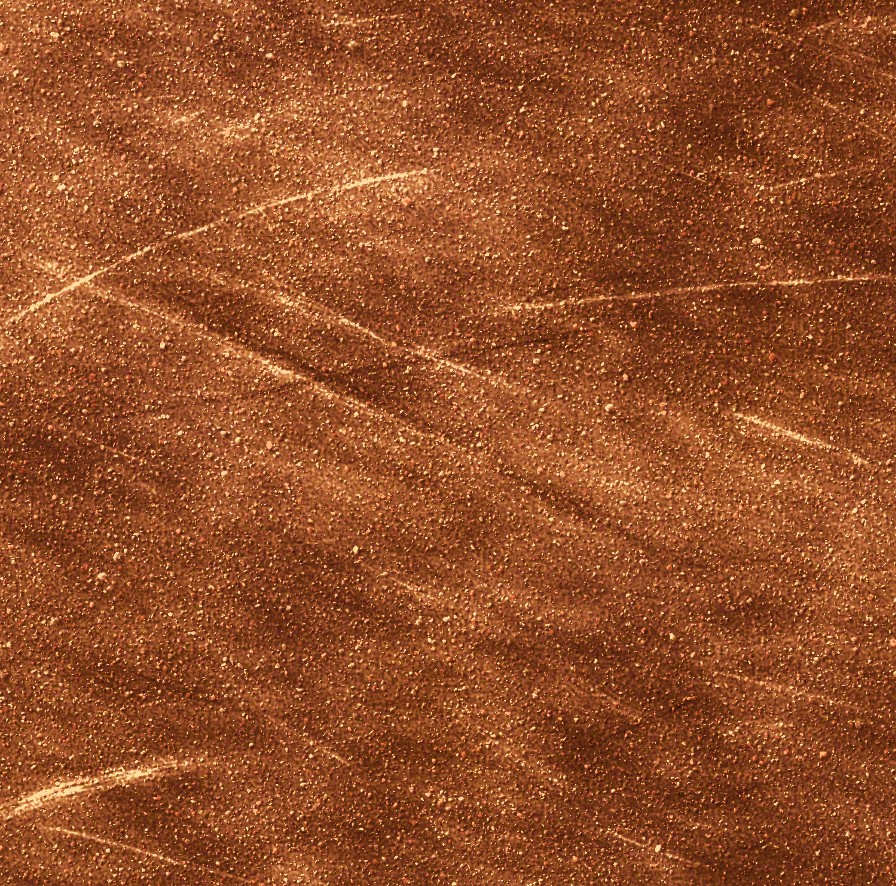
This texture is drawn by a Shadertoy shader. Its source:

```glsl
const vec3 COPPER[7] = vec3[7](
    vec3(0.20, 0.07, 0.02), vec3(0.44, 0.20, 0.08), vec3(0.56, 0.28, 0.13),
    vec3(0.69, 0.37, 0.19), vec3(0.82, 0.50, 0.28), vec3(0.91, 0.65, 0.40),
    vec3(0.99, 0.87, 0.62));

vec2 hash2(vec2 p) {
    vec3 q = fract(p.xyx * vec3(0.1031, 0.1030, 0.0973));
    q += dot(q, q.yzx + 33.33);
    return fract((q.xx + q.yz) * q.zy);
}

float cornerSlope(vec2 cell, vec2 corner, vec2 f) {
    return dot(hash2(cell + corner + 71.0) * 2.0 - 1.0, f - corner);
}

float gradientNoise(vec2 p) {
    vec2 cell = floor(p), f = fract(p);
    vec2 s = f * f * f * (f * (f * 6.0 - 15.0) + 10.0);
    float low = mix(cornerSlope(cell, vec2(0, 0), f), cornerSlope(cell, vec2(1, 0), f), s.x);
    float high = mix(cornerSlope(cell, vec2(0, 1), f), cornerSlope(cell, vec2(1, 1), f), s.x);
    return mix(low, high, s.y);
}

float fbm(vec2 p, int octaves) {
    float sum = 0.0, gain = 1.0;
    for (int i = 0; i < octaves; i++) {
        sum += gain * gradientNoise(p);
        p = mat2(1.6, 1.2, -1.2, 1.6) * p + 13.7;
        gain *= 0.55;
    }
    return sum;
}

vec2 rotate(vec2 p, float angle) {
    float c = cos(angle), s = sin(angle);
    return vec2(c * p.x + s * p.y, c * p.y - s * p.x);
}

// Raised grains: x = lit face, y = shadow at lower right, z = redness
vec3 grains(vec2 p, float cells, float density, float radius, float seed) {
    vec2 g = p * cells, home = floor(g);
    float soft = 0.1 * radius + 0.5 * cells / iResolution.y;
    vec3 result = vec3(0.0);
    for (int j = -1; j <= 1; j++)
    for (int i = -1; i <= 1; i++) {
        vec2 cell = home + vec2(i, j);
        vec2 kind = hash2(cell + seed);
        if (kind.x > density) continue;
        vec2 look = hash2(cell + seed + 41.0);
        vec2 d = g - cell - hash2(cell + seed + 87.0);
        float r = radius * mix(0.5, 1.15, kind.y * kind.y);
        float facing = clamp(0.7 + 0.5 * dot(d, vec2(-0.7, 0.7)) / r, 0.0, 1.0);
        vec2 squash = vec2(1.0, 1.0 + 0.7 * look.y);
        float lit = 1.0 - smoothstep(r - soft, r + soft, length(rotate(d, 6.28 * look.x) * squash));
        float shade = 1.0 - smoothstep(r * 0.4, r + soft, length(d - vec2(0.75, -0.75) * r));
        result = max(result, vec3(lit * facing * mix(0.4, 1.2, look.y), shade, lit * step(0.65, look.x)));
    }
    return result;
}

// Tapered, slightly curved stroke broken into fibres along its length
float scratch(vec2 p, vec2 centre, float angle, float halfLength, float width, float bend) {
    vec2 q = rotate(p - centre, angle);
    q.y -= bend * q.x * q.x + 0.004 * gradientNoise(vec2(q.x * 9.0, angle * 30.0));
    float taper = 1.0 - smoothstep(0.5, 1.0, abs(q.x) / halfLength);
    float fibres = 0.75 + 1.8 * gradientNoise(q * vec2(28.0, 260.0) + centre * 90.0);
    float y = q.y / width;
    return exp(-y * y) * taper * clamp(fibres, 0.0, 1.5);
}

// Random strokes that follow the two main wear directions
float scatteredScratches(vec2 p, int count, float seed, float halfLength, float width) {
    float sum = 0.0;
    for (int i = 0; i < count; i++) {
        vec2 id = vec2(float(i) * 3.0, seed);
        vec2 a = hash2(id + 5.0), b = hash2(id + 19.0);
        float angle = (a.x < 0.5 ? -0.42 : 0.22) + 0.35 * (b.x - 0.5);
        float reach = halfLength * mix(0.4, 1.3, b.y);
        sum += scratch(p, hash2(id + 53.0), angle, reach, width, 1.2 * (a.y - 0.5)) * mix(0.4, 1.0, a.y);
    }
    return sum;
}

vec3 copperRamp(float tone) {
    vec3 colour = COPPER[0];
    for (int i = 0; i < 6; i++) {
        float span = COPPER[i + 1].r - COPPER[i].r;
        colour = mix(colour, COPPER[i + 1], clamp((tone - COPPER[i].r) / span, 0.0, 1.0));
    }
    return colour;
}

void mainImage(out vec4 fragColor, in vec2 fragCoord) {
    vec2 p = fragCoord / iResolution.y;

    // Broad patina, brushed streaks and fine roughness
    float patina = fbm(p * vec2(2.6, 3.4) + 4.0, 5);
    vec2 fromGlow = p - vec2(0.2, 0.82), fromStain = p - vec2(0.72, 0.92);
    float glow = exp(-7.0 * dot(fromGlow, fromGlow));
    float stain = exp(-14.0 * dot(fromStain, fromStain));
    float tone = 0.53 + 0.31 * patina + 0.15 * glow - 0.09 * stain - 0.03 * smoothstep(0.4, 0.0, p.y);
    tone += 0.19 * fbm(rotate(p, -0.3) * vec2(11.0, 32.0), 3);
    tone += 0.40 * gradientNoise(p * 290.0) + 0.24 * gradientNoise(p * 170.0 + 31.0);

    // Long wear marks
    float bright = scratch(p, vec2(0.40, 0.63), -0.36, 0.28, 0.009, 0.0);
    bright += scratch(p, vec2(0.30, 0.59), -0.42, 0.38, 0.007, 0.0);
    bright += scratch(p, vec2(0.244, 0.748), 0.34, 0.36, 0.0024, -0.4) * 1.6;
    bright += scratch(p, vec2(0.80, 0.675), 0.08, 0.32, 0.0024, -0.1) * 1.6;
    bright += scratch(p, vec2(0.10, 0.115), 0.26, 0.15, 0.010, -0.6) * 1.8;
    bright += scratch(p, vec2(0.165, 0.037), -0.26, 0.18, 0.0024, 0.0) * 1.4;
    bright += scratch(p, vec2(0.905, 0.507), -0.35, 0.11, 0.0034, -0.4) * 1.6;
    float dark = scratch(p, vec2(0.468, 0.522), -0.483, 0.42, 0.009, 0.0);
    dark += scratch(p, vec2(0.41, 0.58), 0.187, 0.36, 0.003, 0.0) * 1.3;

    // Scattered wear marks
    bright += 1.2 * scatteredScratches(p, 24, 11.0, 0.10, 0.0019);
    bright += 0.7 * scatteredScratches(p, 11, 37.0, 0.09, 0.012);
    dark += 0.8 * scatteredScratches(p, 11, 63.0, 0.09, 0.0026);
    tone += 0.27 * min(bright, 1.7) - 0.19 * min(dark, 1.3);

    // Ragged grains of four sizes
    vec2 ragged = p + 0.0022 * vec2(gradientNoise(p * 230.0), gradientNoise(p * 230.0 + 57.0));
    float crowd = 0.56 + 0.45 * gradientNoise(p * 7.0);
    vec3 grit = grains(ragged + 0.19, 210.0, crowd * 0.5, 0.33, 370.0);
    grit = max(grit, grains(ragged, 150.0, crowd, 0.30, 3.0));
    grit = max(grit, grains(ragged + 0.37, 85.0, crowd * 0.7, 0.25, 120.0));
    grit = max(grit, grains(ragged + 0.71, 24.0, 0.16, 0.12, 240.0));
    tone += 0.64 * grit.x - 0.22 * grit.y * (1.0 - min(grit.x, 1.0));

    // Compress the deepest shadows
    tone = max(tone, 0.43) - 0.5 * max(0.43 - tone, 0.0);

    // Colour, with reddish grains and a faint hue drift
    vec3 colour = copperRamp(tone);
    colour *= mix(vec3(1.0), vec3(1.08, 0.76, 0.68), 0.7 * grit.z);
    colour.gb += vec2(0.04, -0.05) * gradientNoise(p * 120.0 + 5.0);
    colour.b += 0.01 * glow + 0.02 * gradientNoise(p * 5.0 + 9.0);
    fragColor = vec4(clamp(colour, 0.0, 1.0), 1.0);
}
```
